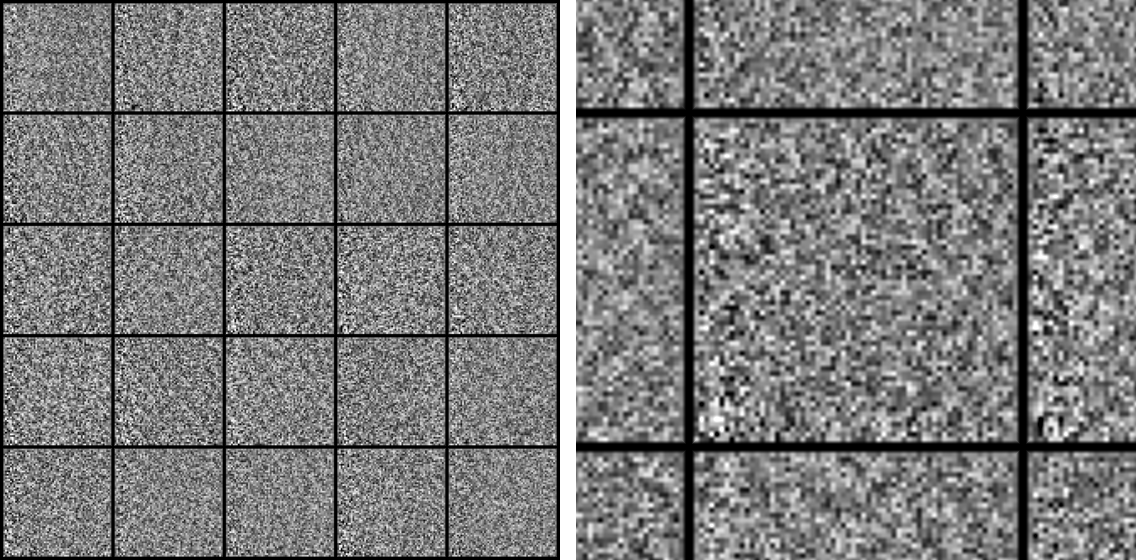
Left, the full canvas; right, a detail of the centre.
This pattern is drawn by a Shadertoy shader. Its source:

```glsl
// Five by five grid of grainy grey noise tiles separated by thin black lines.

const float TILES = 5.0;           // tiles across and down
const float TILE_CELLS = 64.0;     // noise cells along a tile side
const float GAP_CELLS = 2.0;       // black line width in cells
const float MEAN_GREY = 0.51;
const float SHARED_GRAIN = 0.38;   // grain common to all tiles
const float OWN_GRAIN = 0.54;      // grain unique to each tile
const float CONTRAST_SPREAD = 0.13;
const float LEFT_BOOST = 0.35;     // stronger grain along the left side
const float LEFT_WIDTH = 17.0;
const float LOW_BOOST = 0.15;      // stronger grain along the bottom
const float LOW_WIDTH = 10.0;
const float RIM_CONTRAST = 0.5;    // faded outermost cells
const float RIM_STRIPE = 0.05;     // alternating tone along the top rim
const float LINE_SOFTNESS = 0.5;

float hash(vec2 p) {
    return fract(sin(dot(p, vec2(12.9898, 78.233))) * 43758.5453);
}

// Grey level of one noise cell, counted from the tile's lower left
float cellGrey(vec2 cell, vec2 tile) {
    float last = TILE_CELLS - 1.0;
    cell = clamp(cell, 0.0, last);
    float shared_ = hash(cell + 3.7) - 0.5;
    float own = hash(cell + 71.3 * (tile + 1.0)) - 0.5;
    float grain = SHARED_GRAIN * shared_ + OWN_GRAIN * own;

    // Contrast varies by tile and toward its sides
    float contrast = 1.0 + CONTRAST_SPREAD * (2.0 * hash(tile + 19.1) - 1.0);
    contrast *= 1.0 + LEFT_BOOST * (1.0 - smoothstep(0.0, LEFT_WIDTH, cell.x));
    contrast *= 1.0 + LOW_BOOST * (1.0 - smoothstep(0.0, LOW_WIDTH, cell.y));
    float topRim = step(last - 0.5, cell.y);
    float rim = max(topRim, max(step(cell.x, 0.5), step(last - 0.5, cell.x)));
    contrast *= mix(1.0, RIM_CONTRAST, rim);

    float stripe = topRim * RIM_STRIPE * (2.0 * mod(cell.x, 2.0) - 1.0);
    return MEAN_GREY + grain * contrast + stripe;
}

// Smoothly interpolated grain
float grainGrey(vec2 p, vec2 tile) {
    vec2 cell = floor(p);
    vec2 f = p - cell;
    f = f * f * (3.0 - 2.0 * f);
    float low = mix(cellGrey(cell, tile), cellGrey(cell + vec2(1.0, 0.0), tile), f.x);
    float high = mix(cellGrey(cell + vec2(0.0, 1.0), tile), cellGrey(cell + 1.0, tile), f.x);
    return mix(low, high, f.y);
}

void mainImage(out vec4 fragColor, in vec2 fragCoord) {
    // Cell coordinates, with a full line around the outside
    float pitch = TILE_CELLS + GAP_CELLS;
    float canvasCells = TILES * pitch + GAP_CELLS;
    vec2 p = fragCoord / iResolution.xy * canvasCells - 0.5 * GAP_CELLS;
    vec2 tile = clamp(floor(p / pitch), 0.0, TILES - 1.0);
    vec2 local = p - (tile + 0.5) * pitch;

    // Tile mask with soft edges
    vec2 edge = abs(local) - 0.5 * TILE_CELLS;
    float softness = max(LINE_SOFTNESS, 0.75 * canvasCells / iResolution.y);
    float mask = 1.0 - smoothstep(-softness, softness, max(edge.x, edge.y));

    float grey = grainGrey(local + 0.5 * TILE_CELLS - 0.5, tile);
    fragColor = vec4(vec3(clamp(grey, 0.0, 1.0) * mask), 1.0);
}
```
